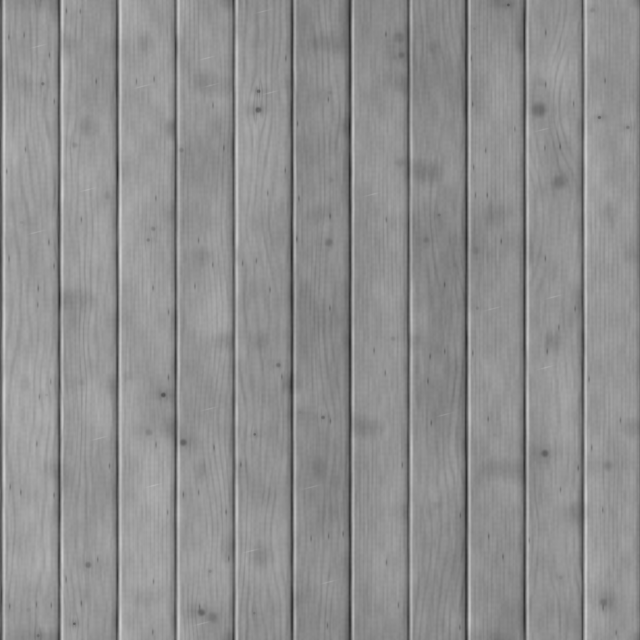
Write a WebGL 1 fragment shader that draws this texture.

```glsl
precision highp float;
uniform vec2 u_resolution;

#define PLANKS 11.0
#define SEAM_SHIFT 0.015
#define BASE_TONE 0.582
#define TONE_DRIFT 0.032
#define TONE_JITTER 0.035
#define GRAIN_DEPTH 0.042
#define FIBRE_DEPTH 0.045
#define BLOTCH_DEPTH 0.08
#define KNOT_DEPTH 0.25
#define GROOVE_DEPTH 0.27
#define BEVEL_LIGHT 0.15
#define TAU 6.28319

float hash(vec2 p) {
  return fract(sin(dot(p, vec2(127.1, 311.7))) * 43758.5453);
}

// Value noise that wraps vertically after the given number of rows
float noise(vec2 p, float rows, float seed) {
  vec2 i = floor(p), w = fract(p);
  w = w * w * (3.0 - 2.0 * w);
  float x = i.x + seed * 57.0;
  float y0 = mod(i.y, rows), y1 = mod(i.y + 1.0, rows);
  return mix(mix(hash(vec2(x, y0)), hash(vec2(x + 1.0, y0)), w.x),
             mix(hash(vec2(x, y1)), hash(vec2(x + 1.0, y1)), w.x), w.y);
}

// Noise over one plank: x runs across it, y along the canvas
float plankNoise(vec2 p, vec2 cells, float seed) {
  return noise(p * cells, cells.y, seed);
}

float bell(float d, float width) {
  return exp(-d * d / (width * width));
}

// Returns knot darkness in x and the sideways push on the grain in y
vec2 knots(vec2 p, float id) {
  vec2 result = vec2(0.0);
  for (int k = 0; k < 5; k++) {
    vec2 key = vec2(id + 3.7, float(k) * 5.3 + 1.9);
    vec2 centre = vec2(mix(0.1, 0.9, hash(key)), hash(key + 11.3));
    float size = hash(key + 23.1);
    float radius = mix(0.022, 0.05, size) + 0.08 * pow(size, 12.0);
    float strength = mix(0.15, 1.0, pow(hash(key + 37.9), 2.0));
    vec2 d = p - centre;
    d.y = (fract(d.y + 0.5) - 0.5) * PLANKS;
    float core = 1.0 - smoothstep(0.3 * radius, 1.5 * radius, length(d));
    float halo = bell(length(d * vec2(0.6, 1.0)), radius * 2.6);
    result.x += strength * (0.75 * core + 0.3 * halo);
    result.y += strength * sign(d.x) * smoothstep(0.0, radius, abs(d.x))
              * bell(length(d * vec2(1.0, 0.5)), radius * 3.0);
  }
  return result;
}

// Growth lines: tight and straight on some planks, broad and wavy on others
float grain(vec2 p, float id, float push) {
  float wavy = smoothstep(0.45, 0.8, hash(vec2(id, 71.3)));
  float warp = plankNoise(p, vec2(1.6, 6.0), id + 20.0) - 0.5
             + 0.25 * plankNoise(p, vec2(4.0, 17.0), id + 40.0);
  float phase = p.x * mix(14.0, 7.0, wavy) + warp * mix(0.7, 3.5, wavy) - push;
  float line = pow(0.5 + 0.5 * sin(TAU * phase), 2.0);
  float fade = plankNoise(p, vec2(5.0, 5.0), id + 60.0);
  return (line - 0.4) * fade * mix(0.8, 1.4, wavy);
}

// Short dark pits and pale scratches scattered on a jittered grid
float marks(vec2 p, float id, vec2 cells, float slant, float chance) {
  vec2 cell = floor(p * cells);
  vec2 key = vec2(cell.x + id * 9.0, mod(cell.y, cells.y) + cells.y);
  vec2 centre = mix(vec2(0.3), vec2(0.7), vec2(hash(key), hash(key + 5.1)));
  vec2 d = (fract(p * cells) - centre) * vec2(1.0, PLANKS) / cells;
  d.y -= slant * d.x;
  vec2 reach = slant == 0.0 ? vec2(0.016, 0.05) : vec2(0.11, 0.014);
  return step(hash(key + 8.7), chance) * exp(-dot(d / reach, d / reach));
}

void main() {
  vec2 uv = gl_FragCoord.xy / u_resolution;
  float across = uv.x * PLANKS - SEAM_SHIFT;
  float id = mod(floor(across), PLANKS);
  vec2 p = vec2(fract(across), uv.y);

  // Plank tone, drifting across the wall
  float tone = BASE_TONE + TONE_DRIFT * cos(TAU * (id / PLANKS - 0.06))
             + TONE_JITTER * (hash(vec2(id, 4.2)) - 0.5);

  // Stains and fine fibres
  tone += BLOTCH_DEPTH * (plankNoise(p, vec2(1.5, 8.0), id + 80.0) - 0.5);
  tone += 0.5 * BLOTCH_DEPTH * (plankNoise(p, vec2(4.0, 26.0), id + 100.0) - 0.5);
  tone -= BLOTCH_DEPTH * smoothstep(0.72, 1.0, plankNoise(p, vec2(2.2, 15.0), id + 120.0));
  tone += FIBRE_DEPTH * (plankNoise(p, vec2(28.0, 40.0), id + 140.0) - 0.5);
  tone += 0.5 * FIBRE_DEPTH * (plankNoise(p, vec2(22.0, 220.0), id + 160.0) - 0.5);

  // Growth lines, knots and small marks
  vec2 knot = knots(p, id);
  tone -= GRAIN_DEPTH * grain(p, id, knot.y);
  tone -= KNOT_DEPTH * min(knot.x, 1.0);
  tone -= 0.13 * marks(p, id, vec2(4.0, 28.0), 0.0, 0.09);
  tone += 0.06 * marks(p, id, vec2(1.0, 18.0), 0.25, 0.12);

  // Groove with a soft shoulder on its left and a lit bevel on its right
  float seam = mod(floor(across + 0.5), PLANKS);
  float e = fract(across + 0.5) - 0.5;
  float wear = noise(vec2(0.5, uv.y * 30.0), 30.0, seam + 180.0);
  float depth = mix(0.8, 1.15, hash(vec2(seam, 9.4))) * mix(0.85, 1.15, wear);
  tone -= GROOVE_DEPTH * depth * bell(e, 0.026);
  tone -= 0.07 * depth * bell(e + 0.05, 0.045);
  tone += BEVEL_LIGHT * mix(0.75, 1.2, wear) * bell(e - 0.058, 0.024);

  gl_FragColor = vec4(vec3(clamp(tone, 0.0, 1.0)), 1.0);
}
```
